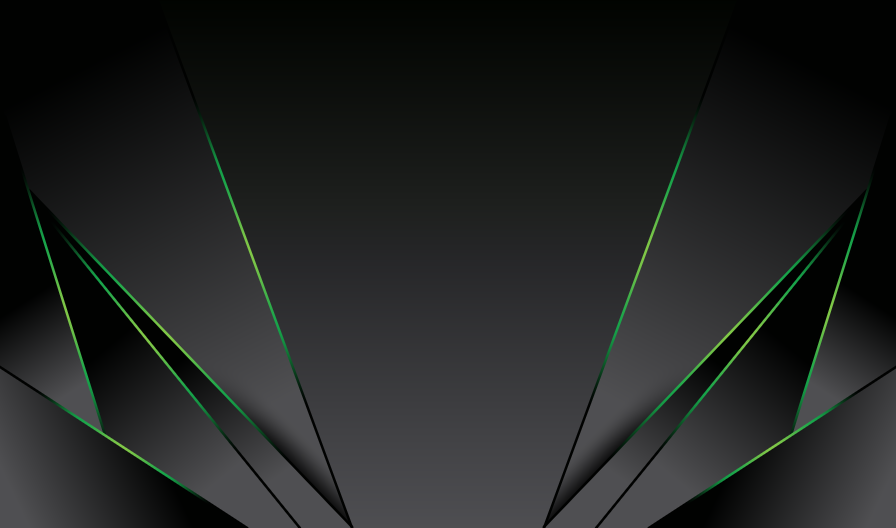
This background is drawn by a Shadertoy shader. Its source:

```glsl
#define ASPECT 1.7
#define STROKE 0.0024
#define GREY vec3(0.31, 0.31, 0.32)
#define BLACK vec3(0.003, 0.006, 0.004)
#define GREEN vec3(0.09, 0.64, 0.29)
#define LIME vec3(0.50, 0.78, 0.28)

// A straight edge running downwards from start to end
struct Edge { vec2 start; vec2 end; };

// Signed distance to the infinite line, positive on the upper right
float side(vec2 p, Edge e) {
    vec2 d = e.end - e.start;
    return dot(p - e.start, normalize(vec2(-d.y, d.x)));
}

// Position along a segment: 0 at a, 1 at b
float along(vec2 p, vec2 a, vec2 b) {
    vec2 d = b - a;
    return dot(p - a, d) / dot(d, d);
}

// Linear fade from black to grey
vec3 shade(vec2 p, vec2 dark, vec2 light) {
    return mix(BLACK, GREY, clamp(along(p, dark, light), 0.0, 1.0));
}

// Antialiased coverage of the lower left side of an edge
float below(vec2 p, Edge e, float px) {
    return clamp(0.5 - side(p, e) / px, 0.0, 1.0);
}

// Dark line that lights up in green around its peak
vec3 glowLine(vec3 base, vec2 p, Edge e, float peak, float reach, float px) {
    float t = along(p, e.start, e.end);
    vec2 nearest = mix(e.start, e.end, clamp(t, 0.0, 1.0));
    float cover = clamp((STROKE - distance(p, nearest)) / px + 0.5, 0.0, 1.0);
    float heat = clamp(1.0 - abs(t - peak) / reach, 0.0, 1.0);
    vec3 ink = mix(BLACK, GREEN, smoothstep(0.0, 0.55, heat));
    ink = mix(ink, LIME, smoothstep(0.5, 1.0, heat));
    return mix(base, ink, cover);
}

void mainImage(out vec4 fragColor, in vec2 fragCoord) {
    // Mirrored coordinates, height 1
    vec2 uv = fragCoord / iResolution.xy;
    vec2 p = vec2((0.5 - abs(uv.x - 0.5)) * ASPECT, uv.y);
    float px = 1.0 / iResolution.y;

    Edge stage = Edge(vec2(0.299, 1.0), vec2(0.668, 0.0));
    Edge outer = Edge(vec2(0.055, 0.640), vec2(0.668, 0.002));
    Edge inner = Edge(vec2(0.0885, 0.591), vec2(0.569, 0.0));
    Edge flank = Edge(vec2(0.010, 0.779), vec2(0.199, 0.177));
    Edge ground = Edge(vec2(0.0, 0.305), vec2(0.469, 0.0));

    // Centre backdrop, greenish above and bluish below
    vec3 color = mix(GREY, BLACK, smoothstep(-0.15, 1.08, uv.y) * 0.35 + uv.y * 0.65);
    color += mix(vec3(0.0, 0.0, 0.004), vec3(0.0, 0.006, -0.004), smoothstep(0.5, 0.62, uv.y));

    // Side panel, shadowed beside the wedge near the bottom
    vec3 panel = shade(p, vec2(0.188, 0.889), vec2(0.520, 0.237));
    float shadow = 1.0 - smoothstep(-0.02, 0.055, side(p, outer));
    panel *= 1.0 - shadow * (1.0 - smoothstep(0.14, 0.32, p.y));
    color = mix(color, panel, below(p, stage, px));

    // Overlapping blades, back to front
    vec3 wedge = shade(p, vec2(0.354, 0.325), vec2(0.520, 0.093));
    color = mix(color, wedge, below(p, outer, px));
    vec3 blade = shade(p, vec2(0.221, 0.358), vec2(0.431, 0.104));
    color = mix(color, blade, below(p, inner, px));
    vec3 shard = shade(p, vec2(0.033, 0.420), vec2(0.137, 0.259));
    color = mix(color, shard, below(p, flank, px));
    vec3 corner = shade(p, vec2(0.288, 0.170), vec2(0.033, 0.049));
    color = mix(color, corner, below(p, ground, px));

    // Lit edges
    color = glowLine(color, p, stage, 0.475, 0.30, px);
    color = glowLine(color, p, outer, 0.43, 0.38, px);
    color = glowLine(color, p, inner, 0.39, 0.38, px);
    color = glowLine(color, p, flank, 0.61, 0.46, px);
    color = glowLine(color, p, ground, 0.50, 0.36, px);

    fragColor = vec4(clamp(color, 0.0, 1.0), 1.0);
}
```
